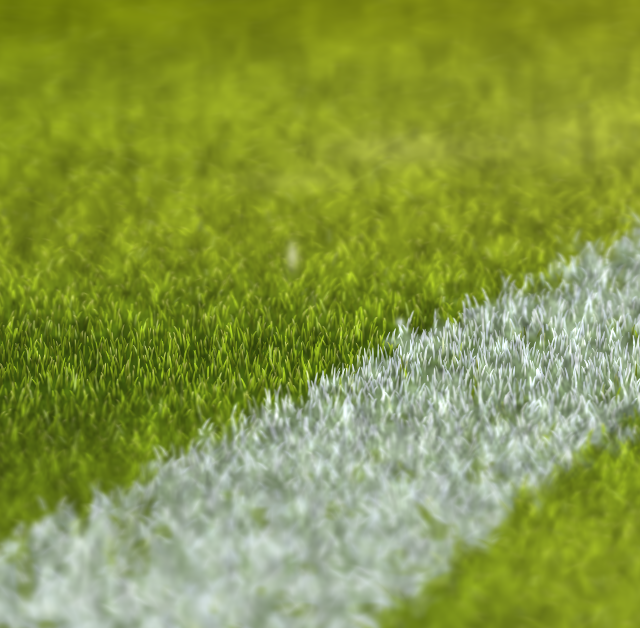
Give the GLSL for this texture, as a WebGL 2 fragment shader.

```glsl
#version 300 es
precision highp float;
// A sunlit lawn with a painted white line, seen at ground level in shallow focus.

uniform vec2 u_resolution;
out vec4 outColor;

const int ROWS = 10;
const int REACH = 2;
const float ROW_GAP = 0.0062;
const float BLADE_HEIGHT = 0.035;
const float BLADE_WIDTH = 0.0017;
const float BLADE_LEAN = 2.6;
const float FOCUS_Y = 0.42;
const float FOCUS_DEPTH = 0.03;
const float BLUR_RATE = 0.045;
const float GRAIN = 0.30;
const vec3 SOIL = vec3(0.17, 0.27, 0.04);
const vec3 GRASS_NEAR = vec3(0.43, 0.52, 0.09);
const vec3 GRASS_MID = vec3(0.535, 0.595, 0.125);
const vec3 GRASS_FAR = vec3(0.475, 0.525, 0.06);
const vec3 STRAW = vec3(0.80, 0.77, 0.50);
const vec3 PAINT_ROOT = vec3(0.47, 0.56, 0.39);
const vec3 PAINT_TIP = vec3(0.80, 0.84, 0.835);
const vec3 FLECK = vec3(0.82, 0.83, 0.66);

vec4 hash4(vec2 cell) {
  vec4 q = fract(cell.xyxy * vec4(0.1031, 0.1030, 0.0973, 0.1099));
  q += dot(q, q.wzxy + 33.33);
  return fract((q.xxyz + q.yzzw) * q.zywx);
}

float noise(vec2 p) {
  vec2 i = floor(p), f = fract(p);
  f = f * f * (3.0 - 2.0 * f);
  float low = mix(hash4(i).x, hash4(i + vec2(1, 0)).x, f.x);
  float high = mix(hash4(i + vec2(0, 1)).x, hash4(i + 1.0).x, f.x);
  return mix(low, high, f.y);
}

// Lens blur radius at a height on the canvas
float blurAt(float y) {
  return BLUR_RATE * max(abs(y - FOCUS_Y) - FOCUS_DEPTH, 0.0);
}

// Soft ellipse
float spot(vec2 p, vec2 center, vec2 radius) {
  return exp(-dot((p - center) / radius, (p - center) / radius));
}

// Share of white paint at a point on the ground
float paintAt(vec2 p, float blur) {
  float ragged = (noise(p * vec2(38.0, 46.0)) - 0.5) * 0.06;
  float upper = 0.118 + 0.555 * p.x - 0.045 * p.x * p.x;
  float r = p.x - 0.59;
  float lower = 1.06 * r - 0.58 * r * r - 0.013;
  float inside = min(upper - p.y, p.y - lower) + ragged;
  float soft = 0.018 + 1.4 * blur;
  float thin = smoothstep(0.62, 0.95, noise(p * vec2(27.0, 33.0) + 5.0));
  return smoothstep(-soft, soft, inside) * (1.0 - 0.45 * thin);
}

// Broad colour of the turf, with pale and dark drifts
vec3 turfAt(vec2 p) {
  vec3 c = mix(GRASS_NEAR, GRASS_MID, smoothstep(0.42, 0.65, p.y));
  c = mix(c, GRASS_FAR, smoothstep(0.85, 1.0, p.y));
  c = mix(c, GRASS_MID, 0.6 * smoothstep(0.6, 0.9, p.x) * smoothstep(0.4, 0.1, p.y));
  c += vec3(0.07, 0.045, 0.06) * (p.x - 0.42) * smoothstep(0.5, 0.8, p.y);
  float drift = noise(p * vec2(5.0, 15.0)) * 0.5 + noise(p * vec2(15.0, 34.0) + 7.0) * 0.5;
  c *= 1.0 + 0.24 * (drift - 0.5);
  float pale = spot(p, vec2(0.63, 0.76), vec2(0.14, 0.03))
             + 0.7 * spot(p, vec2(0.46, 0.71), vec2(0.10, 0.018))
             + 0.5 * spot(p, vec2(0.90, 0.78), vec2(0.12, 0.05));
  c += vec3(0.075, 0.055, 0.11) * pale;
  c *= 1.0 - 0.15 * spot(p, vec2(0.15, 0.74), vec2(0.12, 0.025));
  return c;
}

// Fine mottling whose small octaves vanish as blur grows
float grainAt(vec2 p, float blur) {
  float sum = 0.0, freq = 45.0;
  for (int i = 0; i < 3; i++) {
    float tilt = (noise(p * 20.0) - 0.5) * 0.02;
    vec2 q = vec2(p.x + tilt, p.y * 0.7) * freq;
    sum += (noise(q + float(i) * 31.0) - 0.5) * exp(-pow(freq * blur * 0.8, 2.0));
    freq *= 2.1;
  }
  return sum;
}

void main() {
  vec2 uv = gl_FragCoord.xy / u_resolution;
  float pixel = 1.0 / u_resolution.y;
  float blurHere = blurAt(uv.y);
  float sharpHere = exp(-blurHere * 220.0);

  // Ground between the blades
  float clump = noise(uv * vec2(42.0, 30.0));
  vec3 turf = mix(turfAt(uv), SOIL, 0.75 * sharpHere);
  vec3 paintGround = mix(PAINT_ROOT, PAINT_TIP, 0.2 + 0.5 * clump);
  paintGround = mix(paintGround, SOIL, 0.35 * sharpHere);
  vec3 color = mix(turf, paintGround, paintAt(uv, blurHere));

  // Rows of blades, far to near
  float firstRow = floor(uv.y / ROW_GAP);
  for (int k = 0; k < ROWS; k++) {
    float row = firstRow - float(k);
    float rootY = row * ROW_GAP;
    float blur = blurAt(rootY);
    float scale = 1.35 - 0.8 * rootY;
    float sharp = exp(-blur * 160.0);
    float spacing = 0.006 * scale + 1.5 * blur;
    float column = floor(uv.x / spacing);
    float strength = mix(0.42, 0.95, sharp) * (1.0 - 0.65 * smoothstep(0.58, 0.9, rootY));
    for (int n = -REACH; n <= REACH; n++) {
      vec2 cell = vec2(column + float(n), row);
      vec4 rnd = hash4(cell + 217.0);
      float height = BLADE_HEIGHT * scale * (0.35 + 0.65 * rnd.x) + 0.5 * blur;
      float t = (uv.y - rootY) / height;
      float rootX = (cell.x + 0.5 + 0.6 * (rnd.y - 0.5)) * spacing;
      float bend = (rnd.z - 0.5) * BLADE_LEAN * spacing * t * (0.5 + 0.5 * t);
      float width = BLADE_WIDTH * scale * (1.0 - 0.65 * t * t) + 0.3 * blur;
      float soft = 0.4 * pixel + 0.0003 + 0.75 * blur;
      float cover = 1.0 - smoothstep(width - soft, width + soft, abs(uv.x - rootX - bend));
      cover *= smoothstep(0.0, 0.4, t) * (1.0 - smoothstep(mix(0.5, 0.88, sharp), 1.0, t));
      cover *= step(rnd.w, 0.6) * strength;
      if (cover < 0.004) continue;

      // Blade colour from root to tip
      vec4 look = hash4(cell * 1.7 + 431.0);
      vec2 root = vec2(rootX, rootY);
      float share = paintAt(root, blur);
      float painted = smoothstep(-0.2, 0.2, share * 0.98 - 0.06 - look.x * 0.72);
      float lit = mix(0.85, 0.42 + 0.65 * t, sharp) + (look.y - 0.42) * mix(0.65, 0.95, sharp);
      vec3 green = turfAt(root) * (0.5 + 0.62 * lit);
      green = mix(green, STRAW, step(0.72, look.z) * smoothstep(0.5, 0.95, t) * 0.7);
      vec3 white = mix(PAINT_ROOT, PAINT_TIP, clamp(lit, -0.1, 1.15));
      white += vec3(-0.03, 0.0, 0.05) * (look.w - 0.45);
      color = mix(color, mix(green, white, painted), cover);
    }
  }
  color *= 1.0 + GRAIN * grainAt(uv, blurHere);

  // Pale stray flecks and a gentle shade in the near left turf
  color = mix(color, FLECK, 0.75 * spot(uv, vec2(0.457, 0.592), vec2(0.010, 0.021)));
  color = mix(color, PAINT_TIP, 0.85 * spot(uv, vec2(0.625, 0.487), vec2(0.007)));
  color *= 1.0 - 0.16 * spot(uv, vec2(0.02, 0.26), vec2(0.18, 0.09));
  outColor = vec4(clamp(color, 0.0, 1.0), 1.0);
}
```
